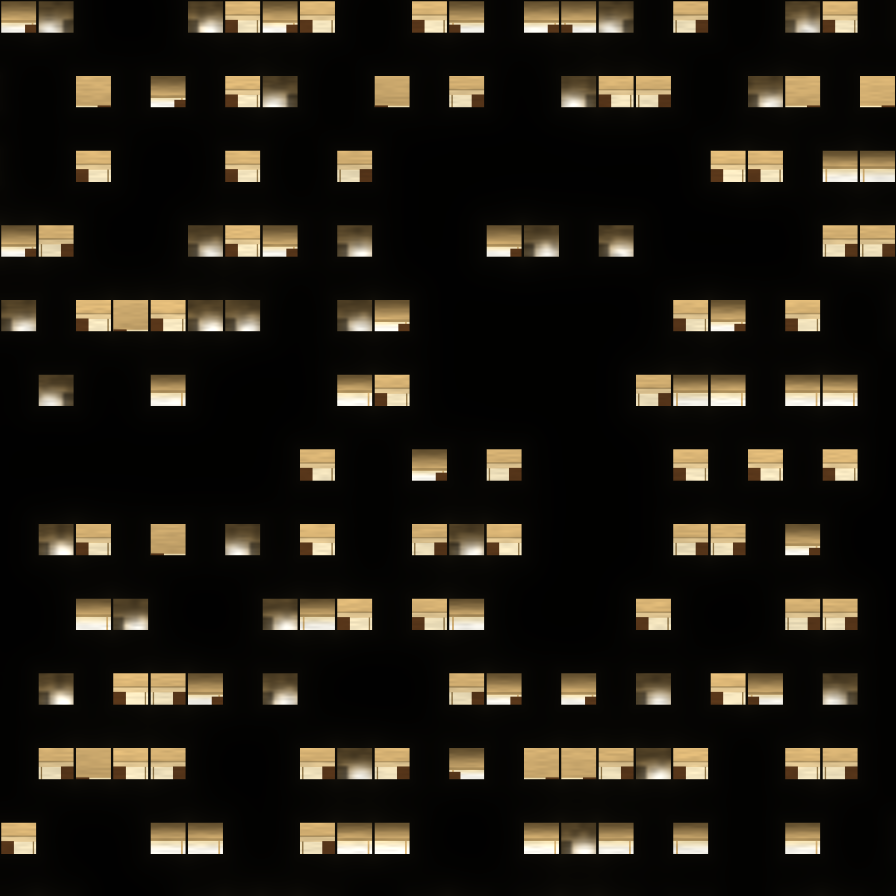
Reproduce this pattern procedurally as a WebGL 2 fragment shader.

```glsl
#version 300 es
precision highp float;
// Night facade: 24 by 12 grid of windows, some lit, with blinds, furniture and a faint glow.

uniform vec2 u_resolution;
out vec4 outColor;

const vec2 GRID = vec2(24.0, 12.0);
const vec2 PANE_LO = vec2(0.035, 0.018);   // pane corners inside a cell, y down
const vec2 PANE_HI = vec2(0.970, 0.437);
const vec2 CELL_ASPECT = vec2(1.0, 2.0);
const float LIT_SHARE = 0.50;
const float VOID_DEPTH = 0.38;             // how much the quiet area dims the share
const vec2 VOID_CENTER = vec2(13.0, 4.5);
const vec2 VOID_RADIUS = vec2(3.8, 3.2);
const float GLOW_FALLOFF = 2.6;
const vec3 GLOW = vec3(0.028, 0.024, 0.015);
const vec3 NIGHT = vec3(0.002, 0.002, 0.001);
const vec3 TAN = vec3(0.82, 0.68, 0.44);
const vec3 OLIVE = vec3(0.57, 0.47, 0.29);
const vec3 DIM = vec3(0.30, 0.24, 0.14);
const vec3 BROWN = vec3(0.34, 0.21, 0.10);
const vec3 CREAM = vec3(0.95, 0.88, 0.70);
const vec3 WHITE = vec3(0.98, 0.97, 0.94);

float hash(vec2 p) {
    vec3 q = fract(vec3(p.xyx) * 0.1031);
    q += dot(q, q.yzx + 33.33);
    return fract((q.x + q.y) * q.z);
}

float noise(vec2 p) {
    vec2 i = floor(p), f = fract(p);
    f = f * f * (3.0 - 2.0 * f);
    return mix(mix(hash(i), hash(i + vec2(1, 0)), f.x),
               mix(hash(i + vec2(0, 1)), hash(i + vec2(1, 1)), f.x), f.y);
}

// Soft-edged rectangle coverage.
float box(vec2 p, vec2 lo, vec2 hi, vec2 soft) {
    vec2 c = smoothstep(lo - soft, lo + soft, p) * (1.0 - smoothstep(hi - soft, hi + soft, p));
    return c.x * c.y;
}

float isLit(vec2 cell) {
    vec2 wrapped = mod(cell, GRID);
    vec2 d = (wrapped - VOID_CENTER) / VOID_RADIUS;
    float share = LIT_SHARE - VOID_DEPTH * exp(-dot(d, d));
    return step(hash(wrapped + 17.0), share);
}

// Blind drawn right down, with a thin gap at the sill.
vec3 closedBlind(vec2 p, vec2 soft) {
    vec3 c = TAN * mix(0.93, 1.03, p.y);
    c = mix(c, CREAM, box(p, vec2(0.0, -0.1), vec2(0.62, 0.05), soft));
    return mix(c, BROWN, box(p, vec2(0.62, -0.1), vec2(1.0, 0.06), soft));
}

// Blind half down, with a lit room and a cabinet below.
vec3 raisedBlind(vec2 p, vec2 soft) {
    vec3 c = mix(CREAM, WHITE, 0.25 * (1.0 - p.y));
    c = mix(c, TAN, 0.55 * box(p, vec2(-0.1, 0.39), vec2(1.1, 0.6), soft));
    c = mix(c, BROWN, box(p, vec2(-0.1), vec2(0.36, 0.41), soft));
    c = mix(c, OLIVE, box(p, vec2(0.90, -0.1), vec2(0.94, 0.4), soft));
    c = mix(c, TAN * mix(0.92, 1.08, p.y), smoothstep(0.57 - soft.y, 0.57 + soft.y, p.y));
    return mix(c, OLIVE, 0.6 * box(p, vec2(-0.1, 0.54), vec2(1.1, 0.59), soft));
}

// Dim room with a lamp near the floor and vague silhouettes.
vec3 dimRoom(vec2 p, float seed) {
    vec3 c = mix(OLIVE, DIM, smoothstep(0.1, 0.85, p.y));
    vec2 lamp = (p - vec2(0.68, 0.04)) / vec2(0.42, 0.34);
    c = mix(c, WHITE, exp(-dot(lamp, lamp)));
    float shade = box(p, vec2(-0.2), vec2(0.30, 0.42), vec2(0.08));
    return c * (1.0 - 0.5 * shade) * (0.85 + 0.3 * noise(p * 4.0 + seed * 50.0));
}

// Shaded upper part over a bright lower strip.
vec3 brightFloor(vec2 p, float level, float cabinet, vec2 soft) {
    vec3 upper = mix(TAN, DIM * 1.3, smoothstep(level, 1.0, p.y));
    vec3 lower = mix(WHITE, CREAM, smoothstep(0.1, level, p.y));
    vec3 c = mix(lower, upper, smoothstep(level - soft.y, level + soft.y, p.y));
    c = mix(c, TAN, box(p, vec2(0.87, -0.1), vec2(0.92, level), soft));
    c = mix(c, OLIVE, 0.6 * box(p, vec2(-0.1, level), vec2(1.1, level + 0.08), soft));
    return mix(c, BROWN, cabinet * box(p, vec2(0.68, -0.1), vec2(1.1, level * 0.8), soft));
}

// The mix of room types changes from floor to floor in threes.
vec3 room(vec2 cell, vec2 p, vec2 soft) {
    float pick = hash(cell + 71.0), seed = hash(cell + 139.0);
    float story = mod(cell.y, 3.0);
    vec2 q = vec2(seed < 0.35 ? 1.0 - p.x : p.x, p.y);
    vec3 c;
    if (pick < 0.34) c = raisedBlind(q, soft);
    else if (pick < 0.56) c = dimRoom(q, seed);
    else if (story < 0.5) c = brightFloor(q, 0.32, 1.0, soft);
    else if (story > 1.5) c = brightFloor(q, 0.42, 0.0, soft);
    else if (pick < 0.84) c = closedBlind(q, soft);
    else c = brightFloor(q, 0.30, 1.0, soft);
    float weave = noise(vec2(p.x * 3.0, p.y * 14.0) + seed * 90.0) - 0.5;
    return c * (1.0 + 0.10 * weave) * mix(0.95, 1.03, seed);
}

void main() {
    vec2 uv = gl_FragCoord.xy / u_resolution;
    vec2 grid = vec2(uv.x, 1.0 - uv.y) * GRID;
    vec2 cell = floor(grid), local = fract(grid);
    vec2 pixel = GRID / u_resolution;
    vec2 paneSize = PANE_HI - PANE_LO;

    // Glow spilled from neighbouring panes.
    float glow = 0.0;
    for (int j = -1; j <= 1; j++) {
        for (int i = -2; i <= 2; i++) {
            vec2 offset = vec2(i, j);
            vec2 d = abs(local - offset - 0.5 * (PANE_LO + PANE_HI)) - 0.5 * paneSize;
            float dist = length(max(d, 0.0) * CELL_ASPECT);
            glow += isLit(cell + offset) * exp(-GLOW_FALLOFF * dist);
        }
    }
    vec3 color = NIGHT + GLOW * glow;

    // Pane and its room, y up inside the pane.
    vec2 p = (local - PANE_LO) / paneSize;
    p.y = 1.0 - p.y;
    float pane = box(local, PANE_LO, PANE_HI, 0.5 * pixel) * isLit(cell);
    color = mix(color, room(cell, p, 0.6 * pixel / paneSize), pane);
    outColor = vec4(clamp(color, 0.0, 1.0), 1.0);
}
```
